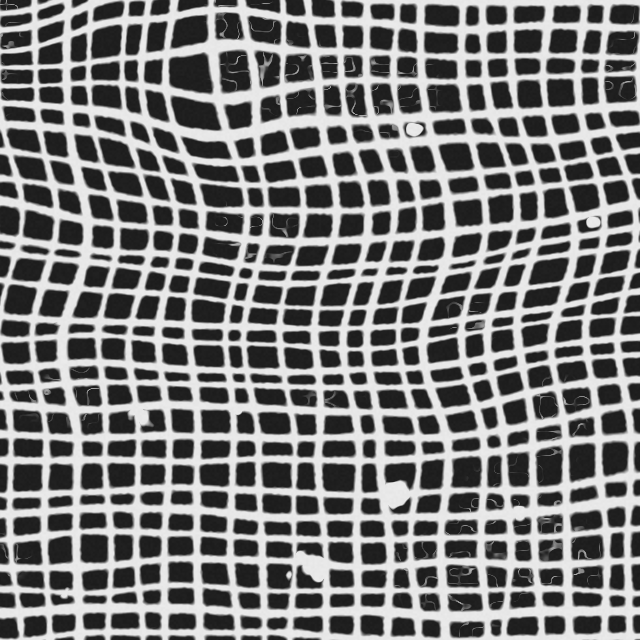
Reproduce this pattern procedurally as a WebGL 1 fragment shader.

```glsl
precision highp float;
// Loose, warped gauze: pale irregular threads over a near-black ground.
uniform vec2 u_resolution;

float hash(vec2 p) {
    vec3 a = fract(p.xyx * 0.1031);
    a += dot(a, a.yzx + 33.33);
    return fract((a.x + a.y) * a.z);
}

float noise(vec2 p) {
    vec2 i = floor(p), f = fract(p);
    f = f * f * (3.0 - 2.0 * f);
    return mix(mix(hash(i), hash(i + vec2(1.0, 0.0)), f.x),
               mix(hash(i + vec2(0.0, 1.0)), hash(i + 1.0), f.x), f.y);
}

float bump(float x, float centre, float width) {
    float s = (x - centre) / width;
    return exp(-s * s);
}

float smoothMin(float a, float b, float k) {
    float h = max(k - abs(a - b), 0.0) / k;
    return min(a, b) - 0.25 * h * h * k;
}

// Signed distance to a family of wandering threads, in canvas units.
float threads(float across, float along, float count, float heavyPhase, float seed) {
    float u = across * count;
    float d = 1.0;
    for (int i = -1; i <= 1; i++) {
        float k = floor(u + 0.5) + float(i);
        float jitter = 0.3 * (hash(vec2(k, seed)) - 0.5);
        float wander = 0.34 * (noise(vec2(along * 7.0, k * 5.0 + seed)) - 0.5);
        float heavy = 1.0 - step(0.5, abs(mod(k, 4.0) - heavyPhase));
        float halfWidth = 0.0044 + 0.0018 * hash(vec2(k, seed + 9.0))
                        + 0.0026 * heavy * noise(vec2(along * 5.0, k + seed))
                        + 0.0022 * (noise(vec2(along * 38.0, k * 3.0 + seed)) - 0.5);
        d = min(d, abs(u - k - jitter - wander) / count - halfWidth);
    }
    return d;
}

// Ragged knots of lint, scattered at random.
float clumps(vec2 p) {
    vec2 cell = floor(p * 7.0);
    vec2 centre = 0.3 + 0.4 * vec2(hash(cell + 3.0), hash(cell + 17.0));
    float radius = 0.008 + 0.013 * hash(cell + 41.0);
    float d = length(fract(p * 7.0) - centre) / 7.0 - radius;
    d += 0.018 * (noise(p * 75.0) - 0.5);
    return d + step(hash(cell + 29.0), 0.83);
}

void main() {
    vec2 p = gl_FragCoord.xy / u_resolution;
    p.y = 1.0 - p.y;

    // Pulled-open hole near the top.
    vec2 fromHole = p - vec2(0.345, 0.11);
    vec2 s = fromHole / vec2(0.12, 0.13);
    vec2 pull = vec2(0.32, 0.52) * exp(-dot(s, s));
    vec2 q = p - fromHole * pull;

    // Sway of the upright threads and sag of the level ones.
    float sway = 0.045 * bump(p.y, 0.34, 0.13) + 0.032 * smoothstep(0.5, 0.7, p.y)
               + 0.014 * (noise(p * 4.0 + 8.0) - 0.5);
    float sag = 0.052 * sin(3.1416 * p.x) * bump(p.y, 0.38, 0.18)
              - 0.045 * smoothstep(0.6, 1.0, p.x) * bump(p.y, 0.58, 0.16)
              + 0.06 * (1.0 - smoothstep(0.0, 0.2, p.x)) * (1.0 - smoothstep(0.0, 0.2, p.y))
              + 0.014 * (noise(p * 4.0 + 31.0) - 0.5);
    q -= vec2(sway, sag);

    float upright = threads(q.x, p.y, 21.0, 2.0, 13.0) / (1.0 - 0.5 * pull.x);
    float level = threads(q.y, p.x, 25.0, 0.0, 57.0) / (1.0 - pull.y);
    float d = smoothMin(upright, level, 0.007);

    // Lint: scattered clumps and one large knot.
    d = min(d, clumps(p));
    float knot = length((p - vec2(0.485, 0.885)) * vec2(0.8, 1.0)) - 0.021;
    d = min(d, knot + 0.026 * (noise(p * 60.0) - 0.5));

    // Rough edges and soft transition.
    d += 0.0016 * (noise(p * 170.0) - 0.5);
    float soft = max(0.0027, 0.8 / u_resolution.y);
    float cover = 1.0 - smoothstep(-soft, soft, d);

    // Broken fibres in worn patches.
    float worn = smoothstep(0.68, 0.8, noise(p * 8.0 + 5.0));
    float fibre = 1.0 - smoothstep(0.02, 0.07, abs(noise(p * vec2(55.0, 75.0)) - 0.5));
    cover = max(cover, 0.75 * worn * fibre * noise(p * 110.0));

    float grain = 0.022 * (noise(p * 300.0) - 0.5);
    gl_FragColor = vec4(vec3(mix(0.12, 0.91, cover) + grain), 1.0);
}
```
